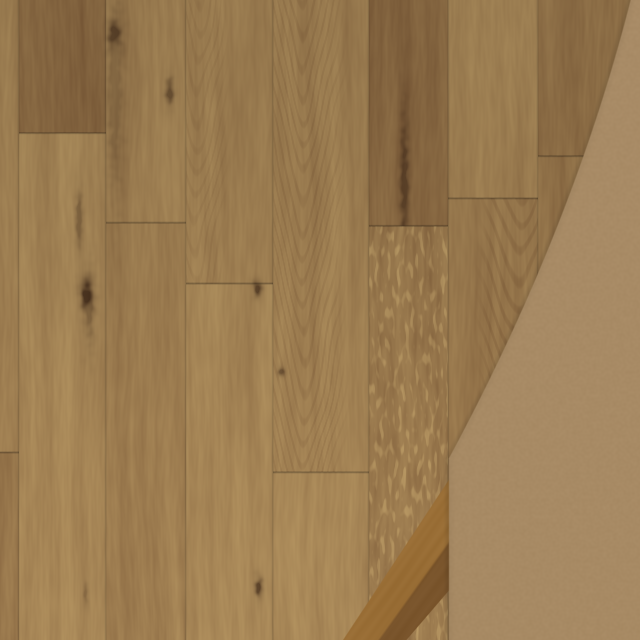
Give the GLSL for this texture, as a Shadertoy shader.

```glsl
// Oak plank floor with knots, a curved beige sheet on the right and a slanted wooden leg.

const float seams[7] = float[](0.029, 0.165, 0.290, 0.426, 0.576, 0.7005, 0.840);
const float boardEnds[8] = float[](0.293, 0.792, 0.652, 0.557, 0.262, 0.647, 0.690, 0.756);
const float upperTone[8] = float[](0.75, 0.25, 0.75, 0.80, 0.78, 0.22, 0.80, 0.42);
const float lowerTone[8] = float[](0.45, 0.86, 0.66, 0.86, 0.90, 0.58, 0.60, 0.50);

// Knots: centre, then radii
const vec4 knots[11] = vec4[](
    vec4(0.178, 0.946, 0.010, 0.016), vec4(0.265, 0.857, 0.006, 0.016),
    vec4(0.124, 0.655, 0.005, 0.040), vec4(0.135, 0.541, 0.009, 0.018),
    vec4(0.402, 0.549, 0.006, 0.010), vec4(0.440, 0.419, 0.005, 0.006),
    vec4(0.404, 0.082, 0.006, 0.012), vec4(0.632, 0.720, 0.006, 0.085),
    vec4(0.134, 0.072, 0.004, 0.014), vec4(0.180, 0.860, 0.012, 0.130),
    vec4(0.139, 0.520, 0.008, 0.050));
const float knotDepth[11] = float[](0.55, 0.5, 0.32, 0.75, 0.65, 0.5, 0.65, 0.5, 0.22, 0.2, 0.3);

vec2 hashGradient(vec2 cell) {
    float angle = 6.2832 * fract(sin(dot(cell, vec2(127.1, 311.7))) * 43758.5);
    return vec2(cos(angle), sin(angle));
}

float gradientNoise(vec2 p) {
    vec2 i = floor(p), f = fract(p);
    vec2 u = f * f * f * (f * (f * 6.0 - 15.0) + 10.0);
    float a = dot(hashGradient(i), f);
    float b = dot(hashGradient(i + vec2(1, 0)), f - vec2(1, 0));
    float c = dot(hashGradient(i + vec2(0, 1)), f - vec2(0, 1));
    float d = dot(hashGradient(i + vec2(1, 1)), f - vec2(1, 1));
    return mix(mix(a, b, u.x), mix(c, d, u.x), u.y);
}

// Nested arches that open upward around a board's heart
float cathedral(vec2 p, vec2 heart, float steepness, float halfWidth) {
    vec2 q = p - heart;
    q.x += 0.012 * gradientNoise(p * vec2(9.0, 7.0));
    float level = q.y - steepness * (sqrt(q.x * q.x + 0.0001) - 0.01);
    float rings = sin(level * 150.0 + 5.0 * gradientNoise(p * vec2(22.0, 7.0)));
    return smoothstep(0.1, 1.0, rings) * smoothstep(halfWidth, halfWidth * 0.5, abs(q.x));
}

vec3 floorColor(vec2 p, float pixel) {
    // Locate the board and its nearest seam
    int column = 0;
    float seamGap = 1.0;
    for (int i = 0; i < 7; i++) {
        if (p.x > seams[i]) column = i + 1;
        seamGap = min(seamGap, abs(p.x - seams[i]));
    }
    float endGap = p.y - boardEnds[column];
    bool upper = endGap > 0.0;
    float tone = upper ? upperTone[column] : lowerTone[column];
    float seed = float(column) * 7.3 + (upper ? 31.0 : 0.0);

    // Long fibres, broad streaks and fine pores
    vec2 g = p + vec2(0.012 * gradientNoise(p * vec2(7.0, 3.0) + seed), seed);
    float streaks = gradientNoise(g * vec2(34.0, 1.8));
    float fibres = gradientNoise(g * vec2(95.0, 5.0));
    float pores = gradientNoise(g * vec2(230.0, 24.0));
    tone += 0.32 * streaks + 0.24 * fibres + 0.16 * pores;

    // Arched figure and coarse flecks on particular boards
    if (column == 4 && upper) tone -= 0.20 * cathedral(p, vec2(0.475, 0.30), 4.5, 0.075);
    if (column == 6 && !upper) tone -= 0.24 * cathedral(p, vec2(0.810, 0.55), 2.8, 0.070);
    if (column == 3 && upper) tone -= 0.14 * cathedral(p, vec2(0.310, 0.60), 5.0, 0.050);
    if (column == 5 && !upper)
        tone += 0.5 * smoothstep(0.05, 0.4, gradientNoise(g * vec2(150.0, 42.0)))
              - 0.2 * smoothstep(0.0, 0.4, gradientNoise(g * vec2(120.0, 18.0) + 9.0));

    vec3 color = mix(vec3(0.50, 0.37, 0.23), vec3(0.665, 0.54, 0.35), tone);

    // Knots with a dark core and a stretched halo
    for (int i = 0; i < 11; i++) {
        vec2 q = (p - knots[i].xy) / knots[i].zw;
        q += 0.7 * vec2(gradientNoise(p * 70.0), gradientNoise(p * 70.0 + 17.0));
        float stain = exp(-dot(q, q) * 1.3) + 0.3 * exp(-dot(q * vec2(0.5, 0.35), q));
        if (i == 7) stain *= smoothstep(-pixel, pixel, endGap);
        color = mix(color, vec3(0.20, 0.12, 0.07), min(stain, 1.0) * knotDepth[i]);
    }

    // Joints and soft light falling off toward the top
    color *= 1.0 - 0.13 * smoothstep(0.001 + pixel, 0.0, seamGap);
    color *= 1.0 - 0.24 * smoothstep(0.0012 + pixel, 0.0, abs(endGap));
    return color * mix(1.02, 0.94, smoothstep(0.1, 1.0, p.y));
}

void mainImage(out vec4 fragColor, in vec2 fragCoord) {
    vec2 p = fragCoord / iResolution.xy;
    float pixel = 1.0 / min(iResolution.x, iResolution.y);
    vec3 color = floorColor(p, pixel);

    // Slanted leg: lit face, then shaded face
    float legLeft = p.x - (0.536 + 0.661 * p.y);
    float ridge = p.x - (0.592 + 0.718 * p.y);
    float legRight = p.x - (0.635 + 0.860 * p.y);
    float legGrain = gradientNoise(vec2(ridge * 90.0, p.y * 6.0));
    vec3 litFace = vec3(0.60, 0.43, 0.21) + 0.03 * legGrain;
    vec3 shadedFace = vec3(0.47, 0.325, 0.165) + 0.03 * legGrain;
    vec3 leg = mix(litFace, shadedFace, smoothstep(-0.003, 0.003, ridge));
    float legMask = smoothstep(-pixel, pixel, legLeft) * smoothstep(pixel, -pixel, legRight);
    color = mix(color, leg, legMask);

    // Sheet: curved edge above, vertical edge below
    float rise = max(p.y - 0.284, 0.0);
    float sheetGap = p.x - (0.7015 + 0.539 * rise - 0.199 * rise * rise);
    float weave = gradientNoise(p * 190.0) + 0.6 * gradientNoise(p * 85.0);
    vec3 sheet = mix(vec3(0.655, 0.54, 0.39), vec3(0.66, 0.545, 0.40), p.y) + 0.012 * weave;
    sheet *= 1.0 - 0.03 * smoothstep(0.012, 0.0, sheetGap);
    color *= 1.0 - 0.10 * smoothstep(0.010, 0.0, -sheetGap);
    color = mix(color, sheet, smoothstep(-pixel, pixel, sheetGap));

    fragColor = vec4(color, 1.0);
}
```
